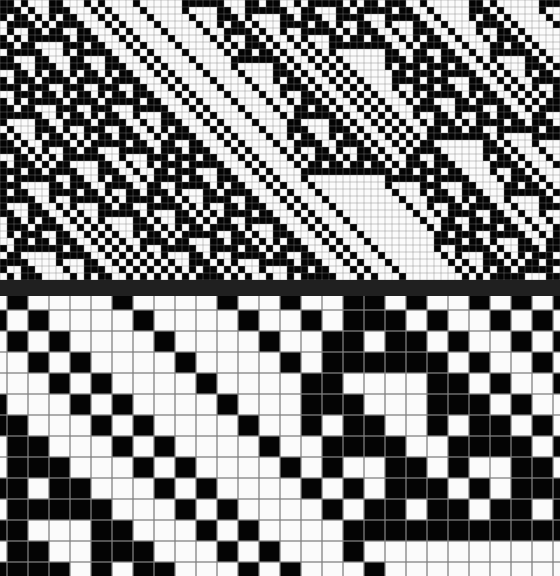
Top, the full canvas; bottom, a detail of the centre.
Give the GLSL for this pattern, as a Shadertoy shader.

```glsl
// Draws the history of a one-dimensional cellular automaton as a black and white grid with thin grey rules.

const float ROWS = 40.0;         // generations over the canvas height
const int RING = 96;             // cells in one generation, joined end to end
const int FIRST_COLUMN = 8;      // ring cell at the left edge
const float RULE_WIDTH = 0.06;   // in cells

const vec3 PAPER = vec3(0.985);
const vec3 INK = vec3(0.015);
const vec3 RULE_GREY = vec3(0.5);

// Scrambles an integer into 32 random bits.
uint hashBits(uint x) {
    x ^= x >> 16;
    x *= 0x7feb352du;
    x ^= x >> 15;
    x *= 0x846ca68bu;
    return x ^ (x >> 16);
}

// Random first generation, one bit per cell.
uvec3 seedGeneration(uint seed) {
    return uvec3(hashBits(seed), hashBits(seed + 1u), hashBits(seed + 2u));
}

// Each new cell is: left XOR (centre AND right).
uvec3 nextGeneration(uvec3 cells) {
    uvec3 left = (cells << 1) | (cells.zxy >> 31);
    uvec3 right = (cells >> 1) | (cells.yzx << 31);
    return left ^ (cells & right);
}

float cellAt(uvec3 cells, int column) {
    int i = (column + FIRST_COLUMN) % RING;
    return float((cells[i / 32] >> uint(i % 32)) & 1u);
}

// Share of a pixel, at the given distance from a line's middle, that the line covers.
vec2 lineCoverage(vec2 dist, float width, float pixel) {
    vec2 high = min(dist + 0.5 * pixel, vec2(0.5 * width));
    vec2 low = max(dist - 0.5 * pixel, vec2(-0.5 * width));
    return clamp((high - low) / pixel, 0.0, 1.0);
}

void mainImage(out vec4 fragColor, in vec2 fragCoord) {
    // Square cells, with generations running down from the top.
    float pixel = ROWS / iResolution.y;
    vec2 p = vec2(fragCoord.x, iResolution.y - fragCoord.y) * pixel;

    // Nearest cell corner and the pixel's share beyond it on each axis.
    vec2 corner = floor(p + 0.5);
    vec2 beyond = clamp((p - corner) / pixel + 0.5, 0.0, 1.0);

    // Evolve to the two generations that meet at the corner.
    uvec3 above = seedGeneration(11u);
    for (int i = 0; i < int(corner.y); i++) above = nextGeneration(above);
    uvec3 below = nextGeneration(above);

    // Blend the four cells by the area each takes of the pixel.
    int column = int(corner.x);
    float upper = mix(cellAt(above, column - 1), cellAt(above, column), beyond.x);
    float lower = mix(cellAt(below, column - 1), cellAt(below, column), beyond.x);
    vec3 color = mix(PAPER, INK, mix(upper, lower, beyond.y));

    // Grey rules over the cell borders.
    vec2 rules = lineCoverage(abs(p - corner), RULE_WIDTH, pixel);
    color = mix(color, RULE_GREY, 1.0 - (1.0 - rules.x) * (1.0 - rules.y));

    fragColor = vec4(color, 1.0);
}
```
